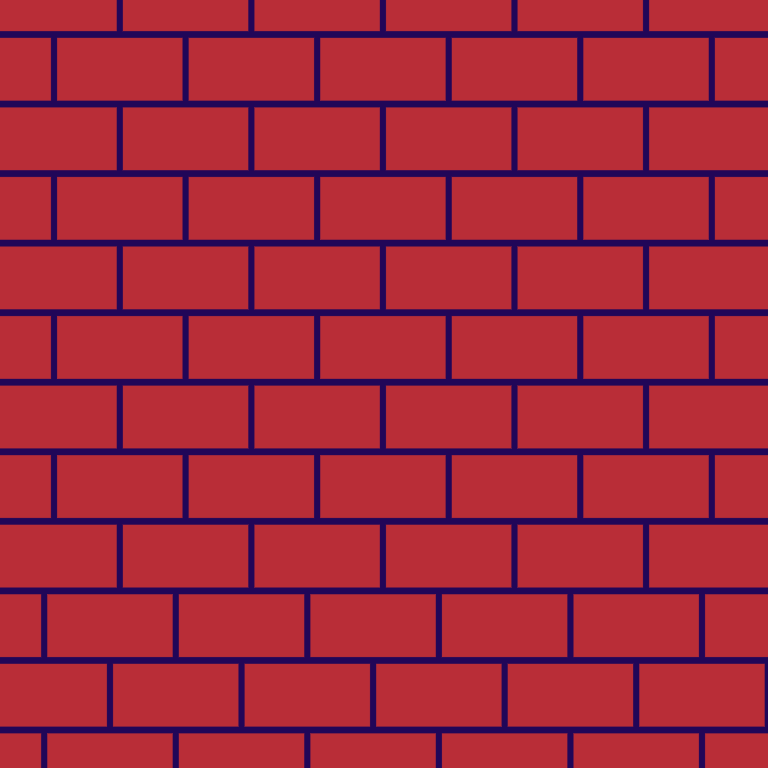
A WebGL 1 fragment shader for this pattern:

```glsl
precision highp float;

uniform vec2 u_resolution;

#define BRICK_SIZE vec2(0.1713, 0.09056)    // pitch of one brick with its joint
#define WALL_ORIGIN vec2(0.1560, 0.0495)    // a corner where joints meet
#define JOINT_WIDTH vec2(0.0080, 0.0088)    // upright joints, bed joints
#define SLIP_ROW 2.0                        // courses below this one are shifted
#define SLIP_OFFSET -0.0128
#define BRICK_COLOR vec3(0.725, 0.178, 0.216)
#define MORTAR_COLOR vec3(0.130, 0.022, 0.345)

// Distance to the nearest multiple of the period.
float distanceToJoint(float x, float period) {
  return abs(fract(x / period + 0.5) - 0.5) * period;
}

// Antialiased coverage of a joint, given the distance to its centre line.
float jointCoverage(float dist, float width, float pixel) {
  return 1.0 - smoothstep(-0.75 * pixel, 0.75 * pixel, dist - 0.5 * width);
}

float mortarMask(vec2 uv, float pixel) {
  vec2 p = uv - WALL_ORIGIN;
  float row = floor(p.y / BRICK_SIZE.y);

  // Running bond: odd courses move by half a brick, the lowest ones slip.
  p.x -= 0.5 * BRICK_SIZE.x * mod(row, 2.0);
  p.x -= SLIP_OFFSET * (1.0 - step(SLIP_ROW, row));

  float upright = jointCoverage(distanceToJoint(p.x, BRICK_SIZE.x), JOINT_WIDTH.x, pixel);
  float bed = jointCoverage(distanceToJoint(p.y, BRICK_SIZE.y), JOINT_WIDTH.y, pixel);
  return max(upright, bed);
}

void main() {
  vec2 uv = gl_FragCoord.xy / u_resolution.y;
  float mortar = mortarMask(uv, 1.0 / u_resolution.y);
  gl_FragColor = vec4(mix(BRICK_COLOR, MORTAR_COLOR, mortar), 1.0);
}
```
